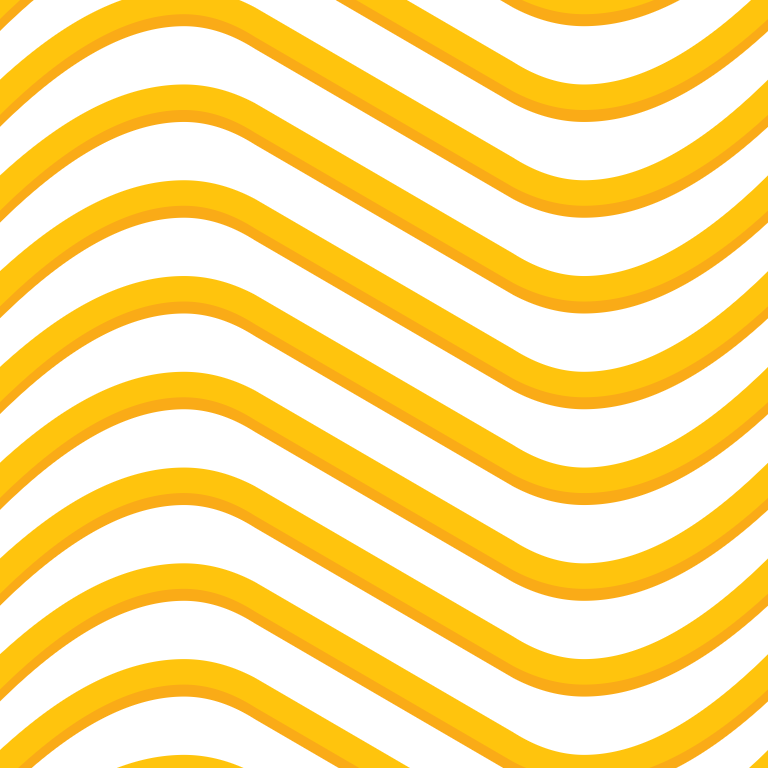
Reproduce this pattern procedurally as a WebGL 2 fragment shader.

```glsl
#version 300 es
precision highp float;

uniform vec2 u_resolution;
out vec4 fragColor;

const vec3 PAPER = vec3(1.0);
const vec3 YELLOW = vec3(1.0, 0.77, 0.05);
const vec3 ORANGE = vec3(0.98, 0.67, 0.09);

const float PITCH = 0.1247;        // vertical spacing of the bands
const float MID_HEIGHT = 0.7487;   // mid-level of one band
const float CREST_X = 0.2396;      // horizontal place of the crest
const float FALL_SLOPE = 0.582;    // steepness of the straight descent
const float HALF_WIDTH = 0.0166;   // half thickness of the yellow stroke
const float SHADOW_DROP = 0.0156;  // vertical offset of the orange stroke

// Height (x) and slope (y) of a wave of period 1, odd about 0 and 0.5.
vec2 wave(float x, float amplitude, float crest, float fallSlope) {
    float phase = fract(x);
    float side = phase < 0.5 ? 1.0 : -1.0;
    float h = min(phase, 1.0 - phase);

    // Rounded climb up to the crest
    if (h < crest) {
        float u = 1.0 - h / crest;
        float drop = amplitude * u * u * (1.17 - 0.17 * u);
        float slope = amplitude * u * (2.34 - 0.51 * u) / crest;
        return vec2(side * (amplitude - drop), slope);
    }

    // Short bend that runs into a straight descent
    float bend = 2.0 * (0.5 - crest - amplitude / fallSlope);
    float v = h - crest;
    float b = min(v, bend);
    float drop = fallSlope * (0.5 * b * b / bend + v - b);
    return vec2(side * (amplitude - drop), -fallSlope * b / bend);
}

// Coverage of strokes stacked at equal spacing, measured across the slope.
float strokes(float offset, float slope, float pitch, float halfWidth, float pixel) {
    float nearest = abs(mod(offset + 0.5 * pitch, pitch) - 0.5 * pitch);
    float dist = nearest * inversesqrt(1.0 + slope * slope) - halfWidth;
    return clamp(0.5 - dist / pixel, 0.0, 1.0);
}

void main() {
    vec2 uv = gl_FragCoord.xy / u_resolution;
    float pixel = 1.0 / min(u_resolution.x, u_resolution.y);

    vec2 curve = wave(uv.x, PITCH, CREST_X, FALL_SLOPE);
    float offset = uv.y - MID_HEIGHT - curve.x;

    // Orange underside first, yellow stroke on top
    float shadow = strokes(offset + SHADOW_DROP, curve.y, PITCH, HALF_WIDTH, pixel);
    float band = strokes(offset, curve.y, PITCH, HALF_WIDTH, pixel);
    vec3 color = mix(PAPER, ORANGE, shadow);
    color = mix(color, YELLOW, band);

    fragColor = vec4(color, 1.0);
}
```
